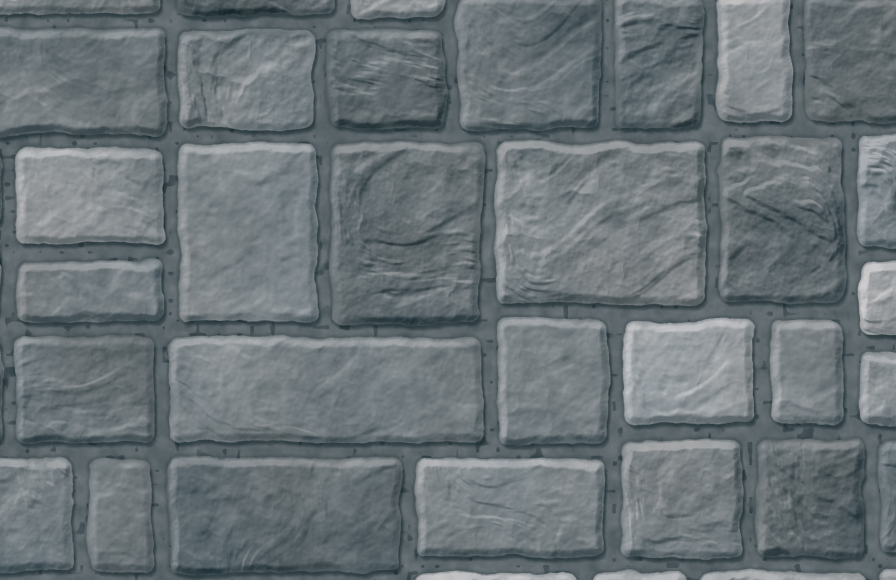
Give the GLSL for this texture, as a Shadertoy shader.

```glsl
// A wall of split-face grey stones set in recessed mortar.
// Jittered interlocking rectangles give the layout; terraced and ridged
// noise gives the relief, which is lit from the upper left.

float hash(vec2 p) {
    return fract(sin(dot(p, vec2(127.1, 311.7))) * 43758.5453);
}

float noise(vec2 p) {
    vec2 i = floor(p), f = fract(p);
    f = f * f * (3.0 - 2.0 * f);
    return mix(mix(hash(i), hash(i + vec2(1, 0)), f.x),
               mix(hash(i + vec2(0, 1)), hash(i + 1.0), f.x), f.y);
}

float fbm(vec2 p) {
    float sum = 0.0, amp = 0.5;
    for (int i = 0; i < 5; i++) {
        sum += amp * noise(p);
        p = mat2(1.6, 1.2, -1.2, 1.6) * p + 3.7;
        amp *= 0.5;
    }
    return sum;
}

struct Stone {
    float dist;  // signed distance to the outline, negative inside
    vec2 id;
};

float jitter(vec2 vertex) {
    return 0.56 * (hash(vertex + 3.0) - 0.5);
}

// Finds the stone whose plot holds p
Stone wall(vec2 p) {
    vec2 cellSize = vec2(0.38, 0.25);
    p += 0.007 * (vec2(noise(p * 11.0), noise(p * 11.0 + 40.0)) - 0.5);
    vec2 q = p / cellSize, lo = vec2(0), hi = vec2(1), id = vec2(0);

    // Joints alternate between running upright and level at each vertex
    for (int k = 0; k < 9; k++) {
        id = floor(q) + vec2(k % 3 - 1, k / 3 - 1);
        float sw = jitter(id), se = jitter(id + vec2(1, 0));
        float nw = jitter(id + vec2(0, 1)), ne = jitter(id + 1.0);
        bool even = mod(id.x + id.y, 2.0) < 0.5;
        lo = id + (even ? vec2(sw, se) : vec2(nw, sw));
        hi = id + 1.0 + (even ? vec2(ne, nw) : vec2(se, ne));
        if (all(lessThanEqual(lo, q)) && all(lessThan(q, hi))) break;
    }
    lo *= cellSize;
    hi *= cellSize;

    // Split most of the large plots in two
    vec2 size = hi - lo;
    if (size.x * size.y > 0.075 && hash(id + 19.0) < 0.75) {
        vec2 axis = size.x > 1.4 * size.y ? vec2(1, 0) : vec2(0, 1);
        float cut = dot(mix(lo, hi, mix(0.35, 0.65, hash(id + 7.0))), axis);
        if (dot(p, axis) < cut) {
            hi = mix(hi, vec2(cut), axis);
        } else {
            lo = mix(lo, vec2(cut), axis);
            id += 0.5;
        }
    }

    // Rounded box with a chipped outline
    float radius = 0.016, inset = 0.011 + 0.005 * hash(id + 11.0);
    vec2 b = abs(p - 0.5 * (lo + hi)) - 0.5 * (hi - lo) + inset + radius;
    float d = length(max(b, 0.0)) + min(max(b.x, b.y), 0.0) - radius;
    return Stone(d + 0.016 * (fbm(p * 22.0 + id * 5.3) - 0.5), id);
}

// Height of the stone faces above the mortar
float surfaceHeight(vec2 p) {
    Stone stone = wall(p);
    vec2 s = p + 17.0 * vec2(hash(stone.id), hash(stone.id + 4.3));
    float rough = mix(0.45, 1.2, hash(stone.id + 8.1));
    float level = 7.0 * fbm(s * vec2(4.5, 6.5) + 1.2 * noise(s * 7.0));
    float terrace = floor(level) + smoothstep(0.5, 1.0, fract(level));
    float ridge = abs(2.0 * fbm(s * 13.0 + 5.0) - 1.0);
    float grain = noise(s * 75.0) + 0.6 * noise(s * 140.0);
    float face = rough * (0.005 * (terrace - 3.0) - 0.011 * ridge) + 0.0011 * grain;
    return (0.009 + face) * smoothstep(0.0, 0.016, -stone.dist);
}

// Blue-grey in the darks, neutral grey in the lights
vec3 slateColor(float tone) {
    return mix(vec3(0.22, 0.275, 0.295), vec3(0.67, 0.68, 0.69), (tone - 0.22) / 0.45);
}

void mainImage(out vec4 fragColor, in vec2 fragCoord) {
    vec2 p = fragCoord / iResolution.y;
    vec2 toLight = normalize(vec2(-0.5, 0.85));
    Stone stone = wall(p);

    // Stone faces: own tone, mottling, grain and slope toward the light
    float slope = (surfaceHeight(p) - surfaceHeight(p + 0.004 * toLight)) / 0.004;
    float face = mix(0.34, 0.585, hash(stone.id + 2.7));
    face += 0.2 * (fbm(p * 5.0 + stone.id * 3.0) - 0.5);
    face += 0.12 * (fbm(p * 45.0) - 0.5);
    face += 0.25 * clamp(slope, -0.75, 0.6);

    // Mortar: sandy, pitted and shaded by the stones above it
    float mortar = 0.37 + 0.16 * (fbm(p * 50.0 + 9.0) - 0.5);
    mortar -= 0.12 * smoothstep(0.78, 0.92, noise(p * 85.0));
    float shadow = 1.0 - smoothstep(-0.006, 0.002, wall(p + 0.011 * toLight).dist);
    mortar *= (1.0 - 0.38 * shadow) * mix(0.82, 1.0, smoothstep(0.0, 0.008, stone.dist));

    float cover = 1.0 - smoothstep(-0.0015, 0.0015, stone.dist);
    vec3 color = slateColor(mix(mortar, face, cover));

    // Faint warm and cool stains
    color += vec3(0.03, 0.0, -0.02) * (fbm(p * 6.0 + stone.id) - 0.5) * cover;
    fragColor = vec4(clamp(color, 0.0, 1.0), 1.0);
}
```
